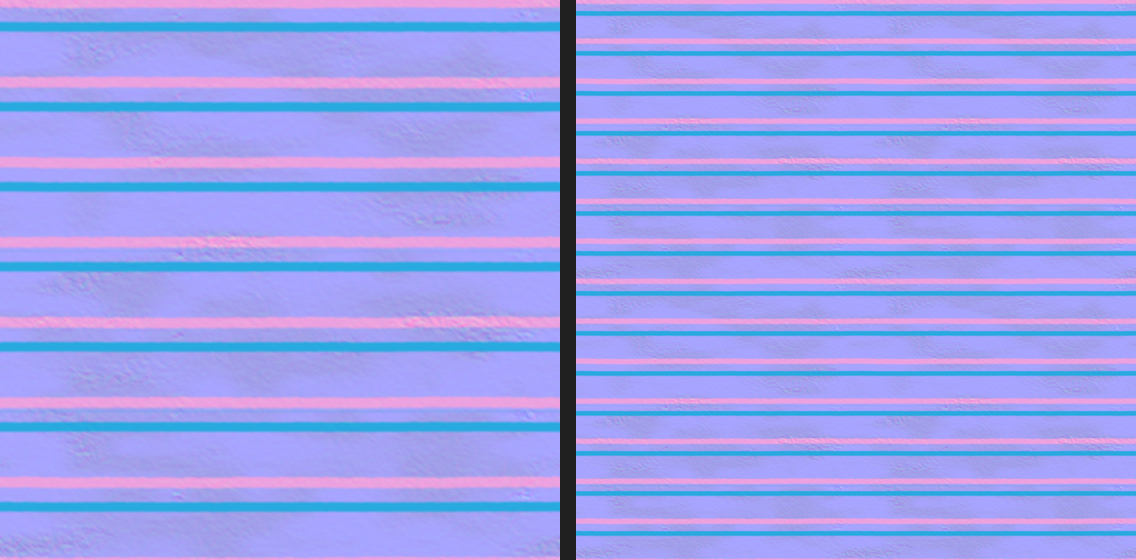
Left, the tile; right, the same tile 2 across and 2 down.
Give the GLSL for this texture map, as a Shadertoy shader.

```glsl
// Tangent-space normal map of seven horizontal boards, each with a pink and a blue
// groove edge. Periodic value noise adds dull patches, fine grain and small knots;
// every lattice wraps on the unit square, so the result tiles in both directions.

const float ROWS = 7.0;
const vec3 FLAT_CLEAN = vec3(0.655, 0.645, 1.0);
const vec3 FLAT_DULL = vec3(0.632, 0.622, 0.915);
const vec3 EDGE_PINK = vec3(0.925, 0.635, 0.875);
const vec3 EDGE_BLUE = vec3(0.155, 0.665, 0.875);
const vec3 HAIRLINE = vec3(0.52, 0.64, 0.95);

// Integer hash of a lattice cell, from 0 to 1
float hash(vec2 cell, float seed) {
    uvec3 k = uvec3(cell, seed);
    uint h = k.x * 73856093u ^ k.y * 19349663u ^ k.z * 83492791u;
    h = (h ^ (h >> 16)) * 2246822519u;
    h = (h ^ (h >> 13)) * 3266489917u;
    return float((h ^ (h >> 16)) & 65535u) / 65535.0;
}

// Value noise with a whole number of cells across the unit square
float tiledNoise(vec2 uv, vec2 cells, float seed) {
    vec2 p = uv * cells;
    vec2 i = floor(p);
    vec2 f = p - i;
    f = f * f * (3.0 - 2.0 * f);
    vec2 a = mod(i, cells);
    vec2 b = mod(i + 1.0, cells);
    float low = mix(hash(a, seed), hash(vec2(b.x, a.y), seed), f.x);
    float high = mix(hash(vec2(a.x, b.y), seed), hash(b, seed), f.x);
    return mix(low, high, f.y);
}

// Signed shortest distance on a loop of length one
float wrapped(float d) {
    return d - floor(d + 0.5);
}

// Soft horizontal band inside one board period
float band(float t, float center, float halfWidth, float blur) {
    float d = abs(wrapped(t - center)) - halfWidth;
    return 1.0 - smoothstep(-blur, blur, d);
}

// Surface relief used for the grain
float relief(vec2 uv) {
    return 0.6 * tiledNoise(uv, vec2(96.0, 140.0), 3.0)
         + 0.4 * tiledNoise(uv, vec2(190.0, 256.0), 4.0);
}

// Relief slope by central differences
vec2 reliefSlope(vec2 uv, float stepSize) {
    vec2 e = vec2(stepSize, 0.0);
    return vec2(relief(uv + e.xy) - relief(uv - e.xy),
                relief(uv + e.yx) - relief(uv - e.yx));
}

// Rough knots in two columns on the narrow strips, varying by row
float knots(float x, float t, float row) {
    float amount = 0.0;
    for (int i = 0; i < 2; i++) {
        float column = float(i);
        float center = mix(0.318, 0.938, column);
        vec2 radius = mix(vec2(0.011, 0.007), vec2(0.020, 0.009), column);
        vec2 d = vec2(wrapped(x - center), (t - 0.19) / ROWS) / radius;
        float strength = 0.35 + 0.65 * hash(vec2(column, row), 9.0);
        amount += strength * exp(-dot(d, d));
    }
    return amount;
}

void mainImage(out vec4 fragColor, in vec2 fragCoord) {
    vec2 uv = fragCoord / iResolution.xy;

    // Board coordinates, counted from the top, with slightly uneven edges
    float wobble = (tiledNoise(uv, vec2(9.0, 7.0), 1.0) - 0.5) * 0.014
                 + (tiledNoise(uv, vec2(110.0, 28.0), 2.0) - 0.5) * 0.012;
    float down = (1.0 - uv.y) * ROWS;
    float row = mod(floor(down), ROWS);
    float t = fract(down);
    float blur = max(0.025, ROWS / iResolution.y);
    float pink = band(t + wobble, 0.032, 0.066, blur);
    float blue = band(t + wobble * 0.5, 0.337, 0.059, blur);

    // Worn areas: broad dull patches and smaller rough ones
    float broad = 0.6 * tiledNoise(uv, vec2(5.0, 14.0), 5.0)
                + 0.4 * tiledNoise(uv, vec2(13.0, 35.0), 6.0);
    float dull = smoothstep(0.3, 0.72, broad);
    float rough = smoothstep(0.55, 0.8, tiledNoise(uv, vec2(8.0, 21.0), 7.0)) * dull;
    float streak = tiledNoise(uv, vec2(40.0, 210.0), 8.0) - 0.5;
    float knot = knots(uv.x, t, row);

    // Flat wood, with a faint hairline under the pink edge of two boards
    vec3 color = mix(FLAT_CLEAN, FLAT_DULL, clamp(dull + 0.25 * streak, 0.0, 1.0));
    float hairRow = 1.0 - step(0.5, abs(abs(row - 4.0) - 1.0));
    float hairline = band(t, 0.143, 0.012, blur) * hairRow;
    color = mix(color, HAIRLINE, hairline * mix(0.4, 0.85, step(4.0, row)));

    // Groove edges
    color = mix(color, EDGE_PINK, pink);
    color = mix(color, EDGE_BLUE, blue);

    // Grain tilts the normal, most of all in rough areas and knots
    float grain = 0.025 + 0.03 * dull + 0.11 * rough + 0.32 * knot;
    grain *= 1.0 - 0.8 * blue;
    vec2 slope = reliefSlope(uv, 0.003);
    color.rg += slope * grain;
    color.b -= 0.5 * dot(slope, slope) * grain;

    fragColor = vec4(clamp(color, 0.0, 1.0), 1.0);
}
```
